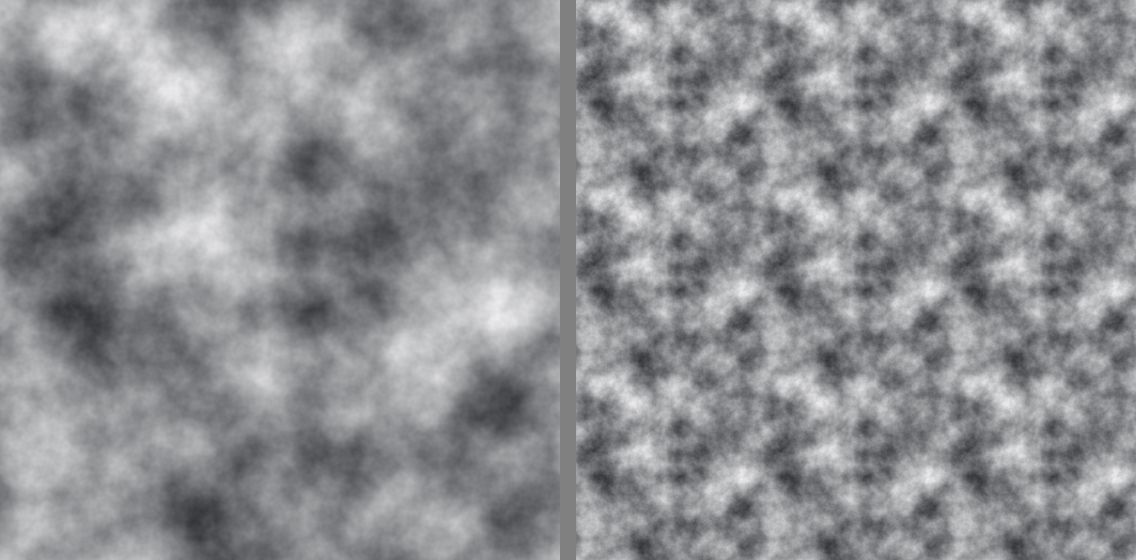
Left, the tile; right, the same tile 3 across and 3 down.
Reproduce this texture procedurally as a WebGL 2 fragment shader.

```glsl
#version 300 es
precision highp float;

#define BASE_CELLS 4.0
#define OCTAVES 6
#define GAIN 0.56
#define CONTRAST 0.62
#define MID_TONE 0.535
#define SEED 17u
#define SHADOW_COLOR vec3(0.125, 0.135, 0.15)
#define LIGHT_COLOR vec3(0.93, 0.93, 0.935)

uniform vec2 u_resolution;
out vec4 fragColor;

const float TAU = 6.28319;

// Integer hash of a lattice point, returned in 0..1
float hash(uvec3 p) {
    uint h = p.x * 1597u + p.y * 51749u + p.z * 7919u;
    h = (h ^ (h >> 16)) * 73244475u;
    h = (h ^ (h >> 15)) * 73244475u;
    h ^= h >> 16;
    return float(h >> 8) / 16777216.0;
}

// Contribution of one lattice corner, wrapped to the period.
// Gradients point along the four diagonals, which favours slanted banks.
float cornerRamp(vec2 cell, vec2 toPoint, float period, uint seed) {
    uvec2 wrapped = uvec2(mod(cell, period));
    float quadrant = floor(4.0 * hash(uvec3(wrapped, seed)));
    float angle = TAU * (quadrant + 0.5) / 4.0;
    return dot(vec2(cos(angle), sin(angle)), toPoint);
}

// Periodic gradient noise with a quintic fade
float gradientNoise(vec2 p, float period, uint seed) {
    vec2 cell = floor(p);
    vec2 f = p - cell;
    vec2 fade = f * f * f * (f * (f * 6.0 - 15.0) + 10.0);
    vec2 right = vec2(1.0, 0.0);
    vec2 up = vec2(0.0, 1.0);
    float a = cornerRamp(cell, f, period, seed);
    float b = cornerRamp(cell + right, f - right, period, seed);
    float c = cornerRamp(cell + up, f - up, period, seed);
    float d = cornerRamp(cell + 1.0, f - 1.0, period, seed);
    return mix(mix(a, b, fade.x), mix(c, d, fade.x), fade.y);
}

// Octaves double in frequency; shifts keep their lattices from lining up
float cloudNoise(vec2 uv) {
    float sum = 0.0;
    float amplitude = 1.0;
    float cells = BASE_CELLS;
    for (int i = 0; i < OCTAVES; i++) {
        vec2 shift = vec2(0.37, 0.71) * float(i);
        sum += amplitude * gradientNoise(uv * cells + shift, cells, SEED + uint(i));
        amplitude *= GAIN;
        cells *= 2.0;
    }
    return sum;
}

void main() {
    vec2 uv = gl_FragCoord.xy / u_resolution;
    float tone = clamp(MID_TONE + CONTRAST * cloudNoise(uv), 0.0, 1.0);
    fragColor = vec4(mix(SHADOW_COLOR, LIGHT_COLOR, tone), 1.0);
}
```
